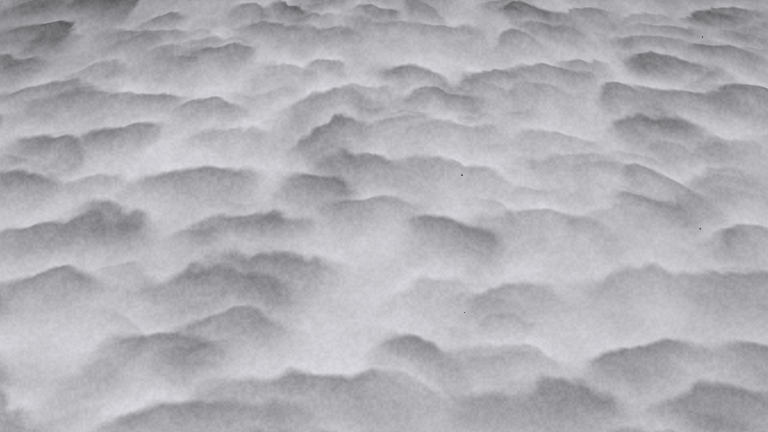
This texture is drawn by a Shadertoy shader. Its source:

```glsl
// Pale rippled sand seen at a slant: scattered mounds with a crisp arched crest,
// a shaded face that fades downwards and a lit slope behind, laid from far to near
// on a receding ground plane, then covered with fine grain and a few dark specks.

const float HORIZON = 1.45;              // height where the ground would vanish
const vec2  MOUND_CELL = vec2(0.25, 0.12);
const vec2  RIPPLE_CELL = vec2(0.15, 0.075);
const float FACE_LENGTH = 1.45;          // reach of the shaded face, in cells
const float RIM_LENGTH = 0.8;            // reach of the lit slope, in cells
const float SAND_TONE = 0.79;
const float FACE_DARKNESS = 0.25;
const float RIPPLE_DARKNESS = 0.09;
const float RIM_LIGHT = 0.055;
const float GRAIN_SCALE = 190.0;
const float GRAIN_AMOUNT = 0.085;
const vec3  SAND_TINT = vec3(0.997, 0.995, 1.022);

vec2 hash2(vec2 p) {
    vec3 q = fract(p.xyx * vec3(0.1031, 0.1030, 0.0973));
    q += dot(q, q.yzx + 33.33);
    return fract((q.xx + q.yz) * q.zy);
}

float noise(vec2 p) {
    vec2 i = floor(p), f = fract(p);
    f = f * f * (3.0 - 2.0 * f);
    float low = mix(hash2(i).x, hash2(i + vec2(1, 0)).x, f.x);
    float high = mix(hash2(i + vec2(0, 1)).x, hash2(i + vec2(1, 1)).x, f.x);
    return mix(low, high, f.y);
}

float fbm(vec2 p) {
    float sum = 0.0, gain = 0.5;
    for (int i = 0; i < 4; i++) {
        sum += gain * noise(p);
        p = mat2(1.6, 1.2, -1.2, 1.6) * p + 7.3;
        gain *= 0.5;
    }
    return sum;
}

// Equal scaling with distance, so far mounds shrink in both directions
vec2 groundPlane(vec2 p, float centre) {
    float nearness = 1.0 / (HORIZON - p.y);
    return vec2((p.x - centre) * nearness, log(nearness));
}

// x: shade of the faces, y: light on the slopes behind the crests
vec2 mounds(vec2 ground, vec2 cell, float seed) {
    vec2 q = ground / cell;
    float shade = 0.0, rim = 0.0;
    for (int j = 3; j >= -1; j--) {
        float row = floor(q.y) + float(j);
        float x = q.x + 0.5 * row + hash2(vec2(row, seed)).x;
        for (int i = -1; i <= 1; i++) {
            vec2 id = vec2(floor(x) + float(i), row);
            vec2 place = hash2(id + seed);
            vec2 form = hash2(id + seed + 51.7);
            vec2 look = hash2(id + seed + 113.1);

            float dx = (x - id.x - 0.1 - 0.8 * place.x) / mix(0.5, 1.0, form.x);
            float arch = mix(0.25, 0.75, form.y) * dx * dx;
            float crest = row + 0.1 + 0.8 * place.y - arch + (look.x - 0.55) * 0.6 * dx;
            float depth = crest - q.y;

            float softness = 0.06 + 0.22 * dx * dx;
            float edge = smoothstep(-softness, softness, depth);
            float taper = 1.0 - smoothstep(0.3, 1.0, abs(dx));
            float fade = max(1.0 - max(depth, 0.0) / FACE_LENGTH, 0.0);
            float face = edge * taper * fade * fade;
            float glow = max(1.0 - max(-depth, 0.0) / RIM_LENGTH, 0.0);

            shade = shade * (1.0 - 0.75 * face) + face * mix(0.3, 1.0, look.y);
            rim = max(rim * (1.0 - face), (1.0 - edge) * taper * glow * glow);
        }
    }
    return vec2(min(shade, 1.15), rim);
}

// Rare dark crumbs
float specks(vec2 p) {
    vec2 id = floor(p * 9.0);
    vec2 place = 0.2 + 0.6 * hash2(id + 5.0);
    vec2 kind = hash2(id + 77.0);
    float size = mix(0.012, 0.032, kind.y);
    float spot = 1.0 - smoothstep(size * 0.5, size * 1.4, length(fract(p * 9.0) - place));
    return spot * step(0.955, kind.x);
}

void mainImage(out vec4 fragColor, in vec2 fragCoord) {
    vec2 p = fragCoord / iResolution.y;
    float width = iResolution.x / iResolution.y;
    vec2 ground = groundPlane(p, 0.5 * width);

    // Uneven outlines
    vec2 bend = vec2(fbm(ground * 7.0), fbm(ground * 7.0 + 31.0)) - 0.47;
    vec2 ripple = vec2(fbm(ground * 26.0 + 9.0), fbm(ground * 26.0 + 63.0)) - 0.47;
    vec2 warped = ground + bend * vec2(0.13, 0.09) + ripple * vec2(0.02, 0.014);

    vec2 large = mounds(warped, MOUND_CELL, 17.0);
    vec2 small = mounds(warped + 0.37, RIPPLE_CELL, 203.0);
    float patches = smoothstep(0.35, 0.65, noise(ground * 5.0 + 19.0));

    // Mounds and soft hollows
    float tone = SAND_TONE + 0.11 * (fbm(ground * vec2(9.0, 14.0) + 40.0) - 0.47);
    tone -= FACE_DARKNESS * large.x + RIPPLE_DARKNESS * small.x * patches;
    tone += RIM_LIGHT * large.y * (1.0 - 0.6 * large.x);

    // Falling light towards the far edge, its left corner and the right side
    tone -= 0.11 * smoothstep(0.75, 1.05, p.y);
    tone -= 0.12 * (1.0 - smoothstep(0.0, 0.55, length(p - vec2(0.0, 1.0))));
    tone -= 0.04 * smoothstep(0.6, 1.0, p.x / width);

    // Grain and crumbs
    float grain = 0.6 * noise(p * GRAIN_SCALE) + 0.4 * noise(p * GRAIN_SCALE * 0.53 + 11.0) - 0.5;
    tone += GRAIN_AMOUNT * grain * (0.75 + 0.5 * large.x);
    tone = mix(tone, 0.28, 0.8 * specks(p));

    fragColor = vec4(clamp(tone * SAND_TINT, 0.0, 1.0), 1.0);
}
```
